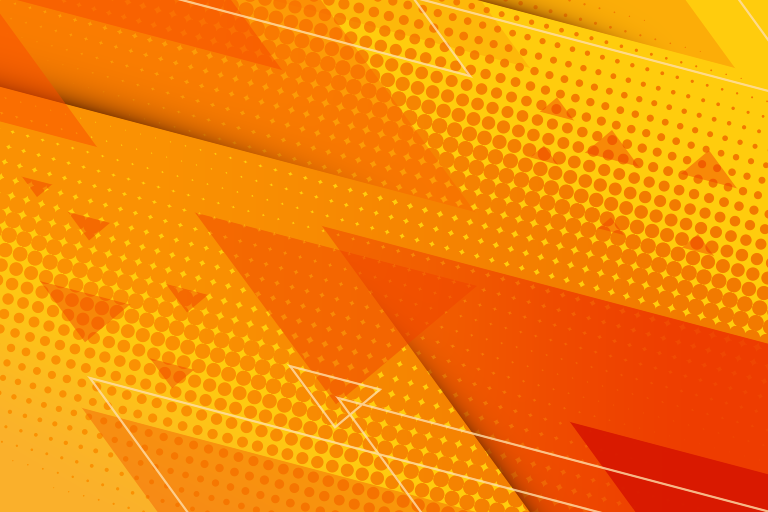
Write a Shadertoy shader that draws this background.

```glsl
// Orange diagonal panels over a yellow ground with a mirrored halftone.
// Panels and outlines are wedges sharing two edge directions; the
// triangles share one template. Canvas is 5.12 units high, y downwards.

float pixel;

float cover(float d) { return smoothstep(-0.6, 0.6, d / pixel); }

// Signed distances inside the two edges of a wedge opening down and right.
vec2 edges(vec2 q) {
    return vec2(dot(q, vec2(-0.255, 0.967)), dot(q, vec2(0.809, -0.588)));
}

float wedge(vec2 q) {
    vec2 e = edges(q);
    return min(e.x, e.y);
}

float side(vec2 q, vec2 a, vec2 b) {
    vec2 d = normalize(b - a);
    return d.x * (q.y - a.y) - d.y * (q.x - a.x);
}

// Slanted triangle pointing down, positive inside.
float triangle(vec2 q, float size) {
    vec2 a = vec2(-1.0, -0.62) * size, b = vec2(1.0, -0.1) * size, c = vec2(0.0, 0.74) * size;
    return min(side(q, a, b), min(side(q, b, c), side(q, c, a)));
}

// Coverage of round dots that swell towards the middle until they merge.
float halftone(vec2 p) {
    const float cell = 0.155;
    mat2 turn = mat2(0.966, -0.259, 0.259, 0.966);
    vec2 g = turn * p / cell;
    vec2 centre = (floor(g) + 0.5) * cell * turn;
    float across = abs(dot(centre, vec2(0.5, -0.866)) + 0.45);
    float along = abs(dot(centre, vec2(0.866, 0.5)) - 4.8);
    float inner = max(1.55 - across, 0.0);
    float radius = 0.5 - 0.24 * max(across - 1.55, 0.0)
                 + inner * (0.09 + 0.012 * along);
    return cover((radius - length(fract(g) - 0.5)) * cell) * step(0.03, radius);
}

void tint(inout vec3 col, vec3 paint, float amount) { col = mix(col, paint, amount); }

void mainImage(out vec4 fragColor, in vec2 fragCoord) {
    pixel = 5.12 / iResolution.y;
    vec2 p = vec2(fragCoord.x, iResolution.y - fragCoord.y) * pixel;
    vec3 shade = vec3(0.42, 0.17, 0.0), red = vec3(0.93, 0.2, 0.0);

    // Ground and halftone
    vec3 col = mix(vec3(0.98, 0.69, 0.17), vec3(1.0, 0.8, 0.05),
                   smoothstep(-4.0, -1.8, p.x * 0.5 - p.y * 0.866));
    vec3 dots = mix(vec3(0.98, 0.57, 0.01), vec3(0.95, 0.48, 0.0), smoothstep(1.0, 7.0, p.x));
    tint(col, dots, halftone(p));

    // Upper left panel, shaded along its lower edge
    vec2 q = vec2(4.75, 2.12) - p;
    float inside = cover(wedge(q));
    tint(col, vec3(0.98, 0.4, 0.0), 0.48 * inside);
    tint(col, shade, inside * 0.85 * exp(-max(edges(q).x, 0.0) / 0.13)
         * (1.0 - smoothstep(0.3, 4.4, p.x)));

    // Upper right panel
    q = vec2(7.35, 0.68) - p;
    inside = cover(wedge(q));
    tint(col, vec3(0.97, 0.5, 0.0), 0.4 * inside);
    tint(col, shade, inside * 0.7 * exp(-max(edges(q).x, 0.0) / 0.09)
         * (1.0 - smoothstep(4.9, 6.9, p.x)));

    // Flat wedges hanging from the top and the left
    tint(col, vec3(0.97, 0.4, 0.0), 0.2 * cover(wedge(vec2(5.3, 0.68) - p)));
    tint(col, vec3(0.97, 0.3, 0.0), 0.55 * cover(wedge(vec2(2.82, 0.7) - p)));
    tint(col, vec3(0.98, 0.29, 0.0), 0.5 * cover(wedge(vec2(0.97, 1.47) - p)));

    // Lower left panel
    tint(col, vec3(0.95, 0.36, 0.0), 0.46 * cover(wedge(p - vec2(0.82, 4.08))));

    // Right panel, redder to the right and shaded along its left edge
    q = p - vec2(3.22, 2.26);
    inside = cover(wedge(q));
    tint(col, red, inside * mix(0.42, 0.88, smoothstep(3.4, 7.4, p.x)));
    tint(col, shade, inside * 0.65 * exp(-max(edges(q).y, 0.0) / 0.1)
         * smoothstep(2.4, 4.6, p.y));
    tint(col, vec3(0.84, 0.08, 0.0), 0.88 * cover(wedge(p - vec2(5.7, 4.22))));

    // Triangles: centre and half width, negative when pointing up
    vec3 marks[12] = vec3[12](
        vec3(3.36, 3.00, 1.41), vec3(0.37, 1.86, 0.15), vec3(0.89, 2.25, 0.21),
        vec3(0.85, 3.09, 0.45), vec3(1.87, 2.97, 0.21), vec3(1.72, 3.72, 0.22),
        vec3(5.57, 1.10, -0.17), vec3(6.12, 1.50, -0.27), vec3(7.09, 1.71, -0.28),
        vec3(5.44, 1.56, -0.14), vec3(6.11, 2.27, -0.13), vec3(6.98, 2.46, -0.16));
    for (int i = 0; i < 12; i++) {
        vec3 m = marks[i];
        float d = triangle((p - m.xy) * sign(m.z), abs(m.z));
        tint(col, vec3(0.94, 0.25, 0.0), 0.48 * cover(d));
    }

    // Pale outlines
    float line = abs(triangle(p - vec2(3.35, 3.94), 0.45));
    line = min(line, abs(wedge(p - vec2(0.9, 3.78))));
    line = min(line, abs(wedge(p - vec2(3.38, 3.98))));
    line = min(line, abs(wedge(vec2(4.7, 0.76) - p)));
    line = min(line, abs(wedge(vec2(8.14, 1.03) - p)));
    tint(col, vec3(1.0, 0.87, 0.66), 0.8 * cover(0.011 - line));

    fragColor = vec4(col, 1.0);
}
```
